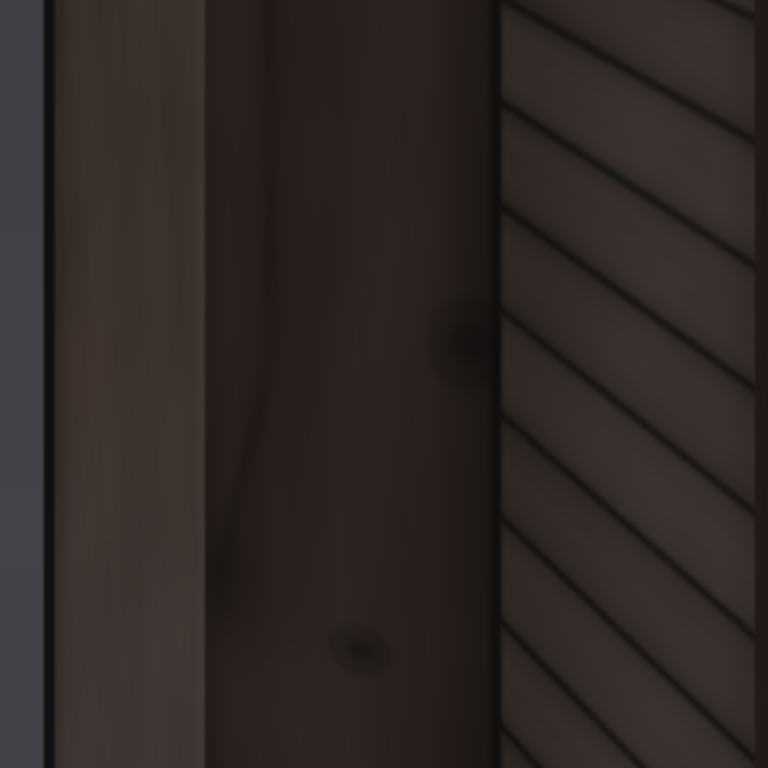
Give the GLSL for this texture, as a three.js fragment shader.

```glsl
// Dim timber corner: a grey wall strip, a pale upright board, a knotted dark
// plank and a panel of fanned diagonal slats beside a post. Upright bands are
// blended by soft edges; wood grain comes from layered sines and knot rings.
#define WALL_EDGE 0.057
#define BOARD_LEFT 0.071
#define BOARD_RIGHT 0.267
#define PANEL_LEFT 0.648
#define PANEL_RIGHT 0.983
#define SOFT 0.0035
#define GRAIN 0.010
#define SLAT_PITCH 0.135
#define SLAT_FAN 0.026
#define SLAT_DROP 0.190

varying vec2 vUv;

// Soft step from 0 to 1 centred on an edge
float edge(float at, float x) {
  return smoothstep(at - SOFT, at + SOFT, x);
}

// Bell-shaped falloff, 1 at d = 0
float bell(float d, float width) {
  return exp(-d * d / (width * width));
}

// Layered sines, stretched along y, roughly -1 to 1
float grain(vec2 p) {
  float sum = 0.0;
  float amp = 0.5;
  vec2 q = p * vec2(70.0, 5.0);
  for (int i = 0; i < 5; i++) {
    sum += amp * sin(q.x + 1.6 * sin(q.y + 0.21 * q.x) + float(i) * 2.1);
    q = q * vec2(1.73, 1.9) + vec2(1.3, 4.7);
    amp *= 0.66;
  }
  return sum;
}

// Broad uneven staining
float stain(vec2 p) {
  return 0.5 * sin(p.x * 19.0 + 2.0 * sin(p.y * 8.0))
       + 0.5 * sin(p.y * 23.0 + 2.3 * sin(p.x * 17.0 + 1.0));
}

vec3 paleBoard(vec2 p) {
  vec3 c = mix(vec3(0.222, 0.188, 0.169), vec3(0.246, 0.211, 0.198), smoothstep(0.75, 0.1, p.y));
  c += GRAIN * (0.8 * grain(p) + 0.55 * stain(p));
  c += vec3(0.012, 0.001, -0.004) * bell(length((p - vec2(0.1, 0.52)) * vec2(1.0, 0.6)), 0.06);
  c *= 1.0 - 0.16 * bell(p.x - BOARD_LEFT, 0.02);
  return c + 0.016 * bell(p.x - BOARD_RIGHT + 0.006, 0.006);
}

vec3 darkPlank(vec2 p) {
  vec2 lowKnot = p - vec2(0.468, 0.153);
  vec2 sideKnot = p - vec2(0.607, 0.553);
  float down = 1.0 - p.y;

  // Grain bends around both knots
  vec2 bent = p;
  bent.x -= 0.5 * lowKnot.x * bell(length(lowKnot), 0.10);
  bent.x -= 0.5 * sideKnot.x * bell(length(sideKnot), 0.10);

  vec3 c = vec3(0.146, 0.116, 0.107);
  float streak = 0.515 - 0.07 * smoothstep(0.1, 1.0, down);
  c += vec3(0.021, 0.021, 0.023) * bell(p.x - streak, 0.085);
  c += 0.017 * bell(length((p - vec2(0.36, 0.08)) * vec2(1.0, 0.8)), 0.09);
  c += vec3(0.012, 0.010, 0.006) * smoothstep(0.35, 0.31, p.x) * smoothstep(0.35, 0.6, p.y);

  // Curving boundary of the paler left growth
  float curve = 0.353 - 0.062 * smoothstep(0.43, 0.76, down);
  float curveFade = smoothstep(0.15, 0.28, p.y);
  c *= 1.0 - 0.17 * curveFade * bell(p.x - curve, 0.012);
  c *= 1.0 - 0.15 * bell(length((p - vec2(0.298, 0.25)) * vec2(1.0, 0.55)), 0.045);
  c += GRAIN * (0.4 * grain(bent) + 0.3 * stain(p));

  // Knots with faint rings
  float lowR = length(lowKnot * vec2(1.0, 1.3) + vec2(0.0, 0.25 * lowKnot.x));
  float sideR = length(sideKnot * vec2(1.0, 0.85));
  c *= 1.0 - 0.34 * bell(lowR, 0.029) - 0.10 * bell(lowR - 0.036, 0.007);
  c *= 1.0 - 0.30 * bell(sideR, 0.036) - 0.07 * bell(sideR - 0.045, 0.010);

  // Shade gathering at both sides
  c *= 1.0 - 0.22 * smoothstep(0.54, PANEL_LEFT, p.x);
  return c * (1.0 - 0.12 * bell(p.x - BOARD_RIGHT, 0.018));
}

vec3 slatPanel(vec2 p) {
  float across = (p.x - PANEL_LEFT) / (PANEL_RIGHT - PANEL_LEFT);
  float pitch = SLAT_PITCH + SLAT_FAN * across;
  float row = (1.0 - p.y + 0.005 - SLAT_DROP * across) / pitch;
  float along = fract(row);
  float seam = min(along, 1.0 - along) * pitch;
  float tone = sin(floor(row) * 2.4 + 1.0);

  vec3 c = mix(vec3(0.172, 0.145, 0.132), vec3(0.212, 0.182, 0.168), smoothstep(0.0, 0.65, across));
  c += 0.006 * tone + 0.012 * sin(along * 3.14159);
  c += GRAIN * (0.35 * grain(vec2(row * 0.16, p.x)) + 0.4 * stain(p));
  c *= 1.0 - 0.38 * bell(seam, 0.0075) - 0.12 * bell(seam, 0.022);
  return c * (1.0 - 0.10 * smoothstep(0.85, 1.0, across));
}

void main() {
  vec2 p = vUv;
  vec3 wall = vec3(0.258, 0.255, 0.278) + 0.006 * sin(p.y * 5.0);
  vec3 gap = vec3(0.065, 0.058, 0.062);
  vec3 post = vec3(0.128, 0.098, 0.088) + 0.4 * GRAIN * grain(p);

  vec3 c = mix(wall, gap, edge(WALL_EDGE, p.x));
  c = mix(c, paleBoard(p), edge(BOARD_LEFT, p.x));
  c = mix(c, darkPlank(p), edge(BOARD_RIGHT, p.x));
  c = mix(c, slatPanel(p), edge(PANEL_LEFT + 0.004, p.x));
  c *= 1.0 - 0.40 * bell(p.x - PANEL_LEFT + 0.002, 0.008);
  c = mix(c, post, edge(PANEL_RIGHT, p.x));
  gl_FragColor = vec4(c, 1.0);
}
```
